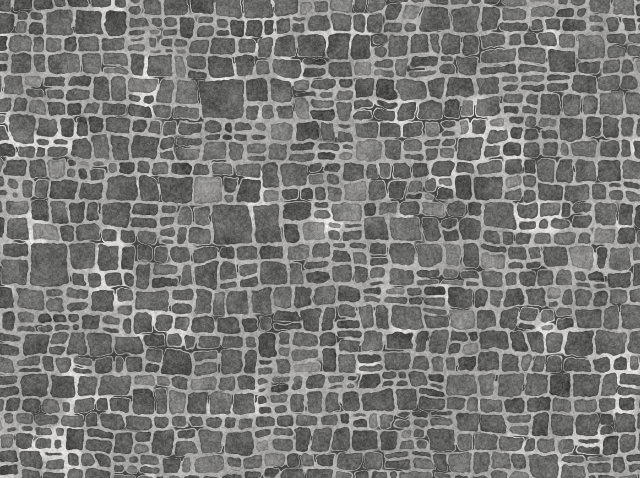
Reproduce this texture procedurally as a Shadertoy shader.

```glsl
// Coursed rubble wall: grey, rough stones in pale mortar.
// Bands of the wall are cut again and again by slightly tilted lines;
// the distance to the nearest cut separates stone from joint.

float hash(vec2 p) {
    vec3 q = fract(p.xyx * vec3(0.1031, 0.1130, 0.0973));
    q += dot(q, q.yzx + 33.33);
    return fract((q.x + q.y) * q.z);
}

float noise(vec2 p) {
    vec2 i = floor(p), f = fract(p);
    f = f * f * (3.0 - 2.0 * f);
    return mix(mix(hash(i), hash(i + vec2(1, 0)), f.x),
               mix(hash(i + vec2(0, 1)), hash(i + vec2(1, 1)), f.x), f.y);
}

float fbm(vec2 p) {
    float sum = 0.0, amp = 0.5;
    for (int i = 0; i < 4; i++) {
        sum += amp * noise(p);
        p = p * 2.03 + 17.7;
        amp *= 0.5;
    }
    return sum / 0.9375;
}

vec2 wobble(vec2 p) {
    return vec2(noise(p), noise(p + 71.3)) - 0.5;
}

// Smooth minimum, which rounds the stone corners
float smin(float a, float b) {
    float h = max(0.008 - abs(a - b), 0.0) / 0.008;
    return min(a, b) - h * h * 0.002;
}

const float BAND = 0.088;   // height of two courses
const float BLOCK = 0.25;   // mean length of a block before cutting

float blockEdge(float i, float band) {
    return (i + 0.6 * (hash(vec2(i, band) * 5.7 + 3.0) - 0.5)) * BLOCK;
}

// Returns the distance to the nearest joint and the seed of the stone
vec2 stoneAt(vec2 p) {
    float band = floor(p.y / BAND);
    float i = floor(p.x / BLOCK);
    if (p.x < blockEdge(i, band)) i -= 1.0;
    else if (p.x > blockEdge(i + 1.0, band)) i += 1.0;

    vec2 lo = vec2(blockEdge(i, band), band * BAND);
    vec2 hi = vec2(blockEdge(i + 1.0, band), lo.y + BAND);
    float d = smin(min(p.x - lo.x, hi.x - p.x), min(p.y - lo.y, hi.y - p.y));
    float seed = hash(vec2(i, band) * 3.1 + 9.0);

    for (int k = 0; k < 7; k++) {
        vec2 size = hi - lo, mid = 0.5 * (lo + hi);
        vec2 roll = vec2(seed * 917.0, float(k) * 5.3);
        float chance = hash(roll);
        bool tall = size.y > 0.07;
        bool cutY = tall ? chance < 0.72
                         : size.y > 0.036 && size.x < 0.09 && chance < 0.09;
        if (tall && !cutY && size.x < 0.11) break;
        bool cutX = size.x > 0.06 && size.x > size.y * mix(1.25, 2.0, hash(roll + 1.7));
        if (!cutY && !cutX) continue;

        vec2 cut = mix(lo, hi, mix(0.35, 0.65, hash(roll + 4.1)));
        float tilt = hash(roll + 8.9) - 0.5;
        float side = cutY ? p.y - cut.y - 0.06 * tilt * (p.x - mid.x)
                          : p.x - cut.x - 0.28 * tilt * (p.y - mid.y);
        d = smin(d, abs(side));
        if (cutY) {
            if (side > 0.0) lo.y = cut.y; else hi.y = cut.y;
        } else {
            if (side > 0.0) lo.x = cut.x; else hi.x = cut.x;
        }
        seed = hash(vec2(seed * 613.0, side > 0.0 ? 7.3 : 3.1));
    }
    return vec2(d, seed);
}

void mainImage(out vec4 fragColor, in vec2 fragCoord) {
    vec2 uv = fragCoord / iResolution.y;
    float pixel = 1.0 / iResolution.y;

    // Uneven courses and ragged stone outlines
    vec2 p = uv + 4.0;
    p.y += 0.025 * (noise(uv * vec2(2.5, 4.0)) - 0.5);
    p += 0.009 * wobble(uv * 19.0) + 0.005 * wobble(uv * 55.0) + 0.003 * wobble(uv * 140.0);

    vec2 stone = stoneAt(p);
    float d = stone.x, seed = stone.y * 531.0;
    float grain = noise(uv * 390.0) - 0.5;
    float grit = noise(uv * 190.0 + 31.0) - 0.5;

    // Stone face: own tone, blotches, grain and a darker rim
    float face = mix(0.335, 0.445, hash(vec2(seed, 2.0)));
    if (hash(vec2(seed, 5.0)) < 0.07) face += 0.12;
    face += 0.20 * (fbm(uv * 28.0 + seed) - 0.5);
    face += 0.12 * grain + 0.10 * grit;
    face *= mix(0.84, 1.0, smoothstep(0.003, 0.008, d));

    // Mortar: pale and sandy, with white patches and dark gaps
    float mortar = 0.68 + 0.10 * grain + 0.10 * grit;
    mortar += 0.20 * (fbm(uv * 16.0 + 5.0) - 0.5);
    mortar += 0.16 * smoothstep(0.72, 0.85, noise(uv * 13.0 + 40.0));
    float gap = smoothstep(0.70, 0.82, noise(uv * vec2(24.0, 48.0) + 90.0));
    mortar = mix(mortar, 0.27, gap * smoothstep(0.0025, 0.0005, d));

    // Joint of changing width between the stones
    float joint = mix(0.0018, 0.0046, noise(uv * 27.0 + 12.0));
    float soft = max(0.0011, 0.6 * pixel);
    float value = mix(mortar, face, smoothstep(joint - soft, joint + soft, d));
    fragColor = vec4(clamp(value, 0.0, 1.0) * vec3(1.003, 1.0, 0.993), 1.0);
}
```
